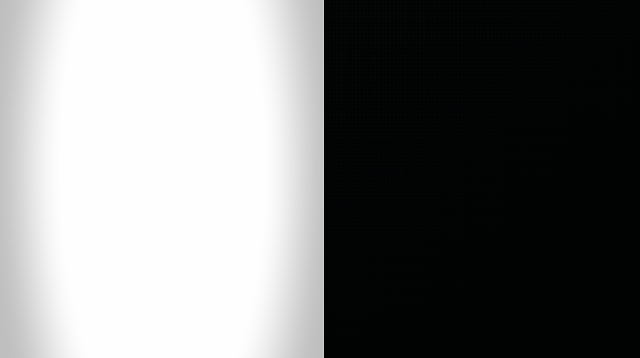
Reproduce this background procedurally as a Shadertoy shader.

```glsl
const float SPLIT_X = 0.5063;
const vec2 GLOW_CENTER = vec2(0.254, 0.53);
const vec2 GLOW_RADII = vec2(0.212, 0.99);
const float GRID_ROWS = 95.0;

const vec3 BLACK = vec3(0.003, 0.006, 0.006);
const vec3 MESH_TINT = vec3(0.018, 0.034, 0.036);

float hash(float n) {
    n = fract(n * 0.1031);
    n *= n + 33.33;
    return fract(n * (n + n));
}

// White oval fading to grey
vec3 ovalGlow(vec2 uv, vec2 center, vec2 radii) {
    float r = length((uv - center) / radii);
    return vec3(0.998 - 0.25 * smoothstep(0.72, 1.28, r));
}

// Soft periodic line whose strength varies slightly per cell
float meshLine(float coord, float seed) {
    float wave = 0.5 - 0.5 * cos(6.28318 * coord);
    return wave * mix(0.7, 1.0, hash(floor(coord) + seed));
}

// Fine woven grid, strongest at the upper left
vec3 darkMesh(vec2 uv, vec2 cell) {
    float weave = meshLine(cell.x, 11.0) * meshLine(cell.y, 47.0);
    float across = (uv.x - SPLIT_X) / (1.0 - SPLIT_X);
    float light = clamp(0.5 + 0.6 * uv.y - 0.5 * across, 0.15, 1.0);
    return BLACK + MESH_TINT * light * (0.15 + 0.85 * weave);
}

void mainImage(out vec4 fragColor, in vec2 fragCoord) {
    vec2 uv = fragCoord / iResolution.xy;
    vec2 cell = fragCoord / iResolution.y * GRID_ROWS;
    float pixel = 1.0 / iResolution.x;

    vec3 bright = ovalGlow(uv, GLOW_CENTER, GLOW_RADII);
    vec3 dark = darkMesh(uv, cell);

    // Thin pale rim along the divide
    float rim = smoothstep(SPLIT_X - 0.003, SPLIT_X - 0.001, uv.x);
    bright += 0.05 * rim;

    float side = smoothstep(-0.5 * pixel, 0.5 * pixel, uv.x - SPLIT_X);
    fragColor = vec4(mix(min(bright, 1.0), dark, side), 1.0);
}
```
